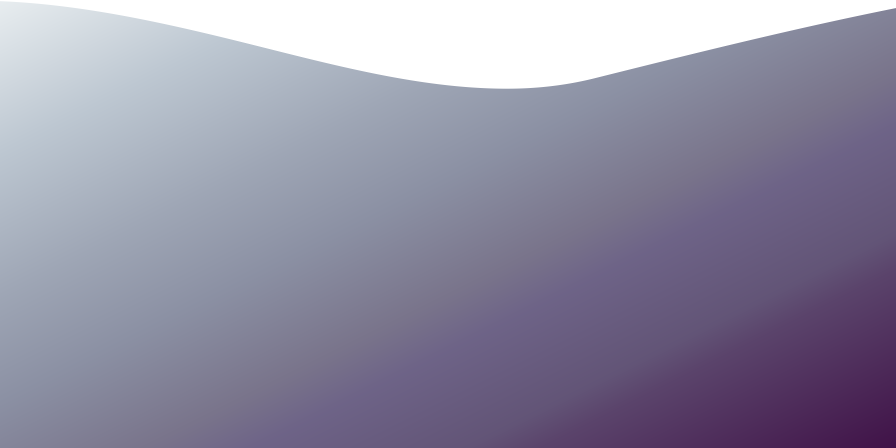
This background is drawn by a WebGL 1 fragment shader. Its source:

```glsl
precision highp float;

uniform vec2 u_resolution;

#define SKY vec3(1.0)
#define PEARL vec3(0.910, 0.930, 0.940)
#define SILVER vec3(0.740, 0.780, 0.820)
#define MIST vec3(0.620, 0.650, 0.710)
#define STEEL vec3(0.545, 0.565, 0.640)
#define ASH vec3(0.475, 0.455, 0.545)
#define LAVENDER vec3(0.430, 0.390, 0.530)
#define DUSK vec3(0.385, 0.330, 0.465)
#define MAUVE vec3(0.355, 0.265, 0.420)
#define PLUM vec3(0.250, 0.070, 0.280)

// Cubic between two knots, each holding (x, depth, slope)
float hermite(float x, vec3 a, vec3 b) {
  float span = b.x - a.x;
  float t = clamp((x - a.x) / span, 0.0, 1.0);
  float s = 1.0 - t;
  return s * s * ((1.0 + 2.0 * t) * a.y + t * span * a.z)
       + t * t * ((1.0 + 2.0 * s) * b.y - s * span * b.z);
}

// Depth of the wave below the top edge
float waveDepth(float x) {
  vec3 start = vec3(0.0, 0.0026, 0.08);
  vec3 fall = vec3(0.280, 0.099, 0.5);
  vec3 trough = vec3(0.566, 0.198, 0.0);
  vec3 rise = vec3(0.664, 0.1745, -0.5);
  vec3 finish = vec3(1.0, 0.018, -0.4);
  if (x < fall.x) return hermite(x, start, fall);
  if (x < trough.x) return hermite(x, fall, trough);
  if (x < rise.x) return hermite(x, trough, rise);
  return hermite(x, rise, finish);
}

// Blends towards the next colour between two stops
vec3 blendStop(vec3 color, vec3 next, float from, float to, float t) {
  return mix(color, next, clamp((t - from) / (to - from), 0.0, 1.0));
}

vec3 duskGradient(float t) {
  vec3 color = blendStop(PEARL, SILVER, 0.0, 0.17, t);
  color = blendStop(color, MIST, 0.17, 0.33, t);
  color = blendStop(color, STEEL, 0.33, 0.45, t);
  color = blendStop(color, ASH, 0.45, 0.58, t);
  color = blendStop(color, LAVENDER, 0.58, 0.64, t);
  color = blendStop(color, DUSK, 0.64, 0.76, t);
  color = blendStop(color, MAUVE, 0.76, 0.80, t);
  return blendStop(color, PLUM, 0.80, 1.0, t);
}

void main() {
  vec2 uv = gl_FragCoord.xy / u_resolution;
  float depth = 1.0 - uv.y;

  // Diagonal gradient from the upper left to the lower right
  vec3 hill = duskGradient(0.5 * (uv.x + depth));

  // One-pixel smooth edge along the wave
  float coverage = clamp((depth - waveDepth(uv.x)) * u_resolution.y + 0.5, 0.0, 1.0);
  gl_FragColor = vec4(mix(SKY, hill, coverage), 1.0);
}
```
